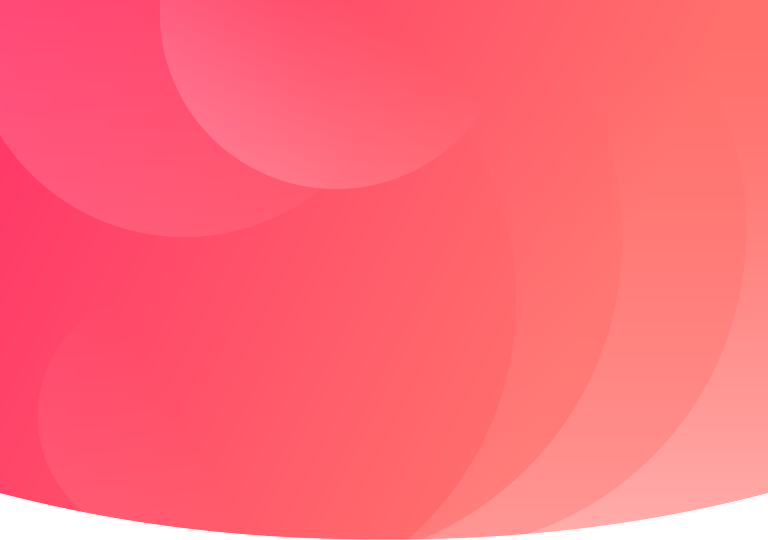
Write a WebGL 2 fragment shader that draws this background.

```glsl
#version 300 es
precision highp float;
// A coral gradient panel with translucent discs and layered crescents,
// closed by a white curved lower border. Each layer is a circle distance
// turned into a soft mask and blended in white with a directional fade.
uniform vec2 u_resolution;
out vec4 fragColor;

const vec3 ROSE = vec3(1.0, 0.200, 0.404);
const vec3 CORAL = vec3(1.0, 0.440, 0.425);
const vec3 WHITE = vec3(1.0);

// Antialiased coverage: 1 where the distance is negative.
float coverage(float dist, float pixel) {
  return 1.0 - smoothstep(-0.6 * pixel, 0.6 * pixel, dist);
}

float circleDistance(vec2 p, vec2 center, float radius) {
  return length(p - center) - radius;
}

// White disc, brightest toward the given direction.
vec3 addDisc(vec3 color, vec2 p, vec2 center, float radius,
             vec2 direction, float fadeStart, float strength, float pixel) {
  float along = dot((p - center) / radius, normalize(direction));
  float fade = clamp((along - fadeStart) / (1.0 - fadeStart), 0.0, 1.0);
  float mask = coverage(circleDistance(p, center, radius), pixel);
  return mix(color, WHITE, strength * fade * mask);
}

// White haze to the right of a large circle, growing toward the bottom.
vec3 addCrescent(vec3 color, vec2 p, vec2 center, float radius,
                 float strength, float pixel) {
  float outside = 1.0 - coverage(circleDistance(p, center, radius), pixel);
  float rightSide = smoothstep(0.0, 0.08, p.x - center.x);
  float fade = pow(clamp((0.93 - p.y) / 0.93, 0.0, 1.0), 1.5);
  return mix(color, WHITE, strength * fade * outside * rightSide);
}

// Height of the curved lower border.
float borderHeight(float x, float halfWidth) {
  float u = abs(x / halfWidth - 1.0);
  return 0.001 + 0.086 * pow(u, 2.15);
}

void main() {
  float pixel = 1.0 / u_resolution.y;
  vec2 p = gl_FragCoord.xy * pixel;
  float halfWidth = 0.5 * u_resolution.x * pixel;

  // Diagonal base gradient
  float t = 0.726 * p.x + 0.354 * (1.0 - p.y);
  vec3 color = mix(ROSE, CORAL, clamp(t, 0.0, 1.0));

  // Crescents on the right
  color = addCrescent(color, p, vec2(0.367, 0.444), 0.589, 0.11, pixel);
  color = addCrescent(color, p, vec2(0.546, 0.561), 0.607, 0.18, pixel);
  color = addCrescent(color, p, vec2(0.789, 0.574), 0.593, 0.22, pixel);

  // Discs on the left
  vec2 leftward = vec2(-0.85, -0.5);
  vec2 downward = vec2(-0.6, -0.8);
  color = addDisc(color, p, vec2(0.341, 0.963), 0.402, leftward, -0.4, 0.14, pixel);
  color = addDisc(color, p, vec2(0.622, 0.976), 0.326, downward, -0.1, 0.19, pixel);
  color = addDisc(color, p, vec2(0.300, 0.230), 0.230, leftward, -0.1, 0.065, pixel);

  // White lower border
  float below = coverage(p.y - borderHeight(p.x, halfWidth), pixel);
  fragColor = vec4(mix(color, WHITE, below), 1.0);
}
```
